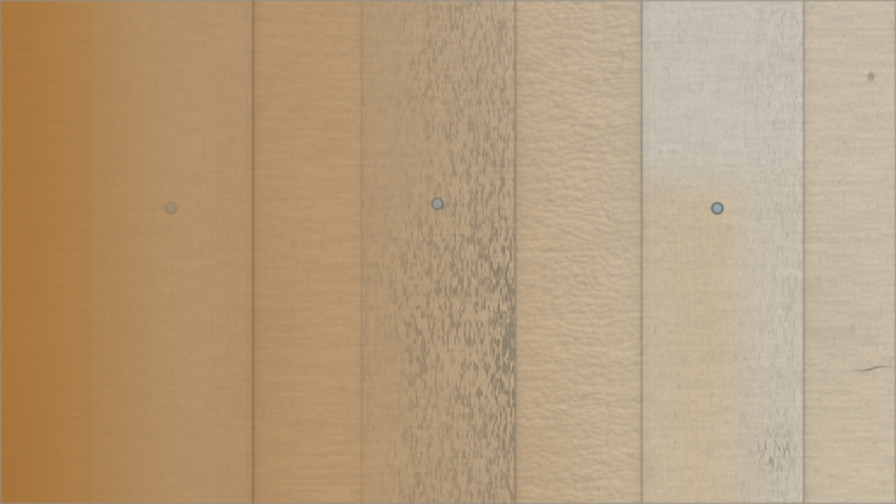
This texture is drawn by a Shadertoy shader. Its source:

```glsl
// Weathered timber cladding: three raised boards over four recessed ones, one nail each.
// Amber fades to pale wood across the canvas; stretched noise gives fibres and stains,
// and embossed cellular noise gives the rough saw ripples of the recessed boards.
#define AMBER vec3(0.650, 0.465, 0.245)
#define TAN vec3(0.700, 0.570, 0.415)
#define PALE vec3(0.772, 0.735, 0.665)
#define COOL vec3(0.770, 0.750, 0.705)
#define WARM vec3(0.785, 0.695, 0.570)
#define STAIN vec3(0.450, 0.420, 0.355)
#define STEEL vec3(0.560, 0.640, 0.680)
#define PITCH 0.3073
#define HALF_WIDTH 0.0875
#define NAIL_RADIUS 0.0060
#define RIPPLE 0.060
#define FIBRE 0.032

float hash(vec2 p) {
    vec3 a = fract(p.xyx * vec3(0.1031, 0.1030, 0.0973));
    a += dot(a, a.yzx + 33.33);
    return fract((a.x + a.y) * a.z);
}

float noise(vec2 p) {
    vec2 i = floor(p), f = fract(p);
    f = f * f * (3.0 - 2.0 * f);
    return mix(mix(hash(i), hash(i + vec2(1, 0)), f.x),
               mix(hash(i + vec2(0, 1)), hash(i + vec2(1, 1)), f.x), f.y);
}

// Distance to the nearest scattered cell point
float cellular(vec2 p) {
    vec2 cell = floor(p);
    float nearest = 2.0;
    for (int y = -1; y <= 1; y++)
        for (int x = -1; x <= 1; x++) {
            vec2 c = cell + vec2(x, y);
            nearest = min(nearest, length(c + vec2(hash(c), hash(c + 57.0)) - p));
        }
    return nearest;
}

float bump(float x, float width) {
    return exp(-x * x / (width * width));
}

void mainImage(out vec4 fragColor, in vec2 fragCoord) {
    vec2 uv = fragCoord / iResolution.xy;
    vec2 p = uv * vec2(1.0, 0.5625);
    float px = 1.0 / iResolution.x;

    // Nearest raised board: signed edge distance, number and centre
    float edge = 1.0, board = 0.0, centre = 0.0;
    for (int i = 0; i < 3; i++) {
        float sway = i == 1 ? -1.0 : 1.0;
        float c = 0.187 + PITCH * float(i) + 0.005 * sway;
        float d = abs(p.x - c) - HALF_WIDTH - 0.0023 * sway;
        if (d < edge) { edge = d; board = float(i); centre = c; }
    }
    float raised = smoothstep(px, -px, edge);
    float side = sign(p.x - centre);
    float middle = raised * step(0.5, board) * step(board, 1.5);
    float last = raised * step(1.5, board);
    float clarity = smoothstep(-0.1, 0.6, p.x);

    // Base colour, with slow drift in tone
    vec3 col = mix(AMBER, TAN, smoothstep(-0.02, 0.23, p.x));
    col = mix(col, PALE, smoothstep(0.20, 0.92, p.x));
    col *= mix(vec3(1.005, 0.99, 0.97), vec3(1.0), raised);
    col *= mix(vec3(1.0), vec3(0.975, 0.970, 0.965), middle);
    col *= 1.0 + 0.025 * (noise(p * vec2(14, 5)) - 0.5);
    col *= mix(vec3(0.995, 0.985, 0.965), vec3(1.0, 1.005, 1.015), uv.y);

    // Sun-bleached head and warm core of the last raised board
    float bleach = smoothstep(0.34, 0.42, p.y + 0.03 * noise(p * 25.0));
    col = mix(col, WARM, last * (1.0 - bleach) * 0.55 * bump(p.x - 0.78, 0.05));
    col = mix(col, COOL, last * max(0.75 * bleach, 0.4 * smoothstep(0.80, 0.87, p.x)));

    // Upright fibres on raised boards, saw marks and ripples on recessed ones
    float fibres = 0.5 * noise(p * vec2(330, 60)) + 0.5 * noise(p * vec2(500, 200)) - 0.5;
    float saw = noise(p * vec2(32, 270)) - 0.5;
    vec2 r = p * vec2(85, 155) + 0.8 * noise(p * 60.0);
    float relief = cellular(r + vec2(0.1, 0.3)) - cellular(r);
    float rough = mix(0.25, 1.0, bump(p.x - 0.645, 0.08));
    float grain = mix(RIPPLE * 1.5 * rough * relief + 0.040 * saw,
                      FIBRE * fibres + 0.028 * saw, raised);
    grain += 0.03 * (noise(p * 420.0) - 0.5);
    col *= 1.0 + grain * mix(0.4, 1.25, clarity);

    // Mildew flecks: the middle board's right half and a patch low on the last
    float fleck = 0.55 * noise(p * vec2(370, 105)) + 0.45 * noise(p * vec2(510, 210));
    float reach = smoothstep(0.41, 0.55, p.x + 0.06 * noise(p * vec2(30, 8)));
    float density = middle * reach * (0.55 + 0.25 * bump(p.y - 0.2, 0.15));
    density += 0.45 * middle * bump(p.x - 0.565, 0.022) * bump(p.y - 0.17, 0.14);
    density += last * (0.9 * bump(length(p - vec2(0.86, 0.061)), 0.018)
                     + 0.20 * smoothstep(0.81, 0.88, p.x));
    float mildew = smoothstep(0.40, 0.90, fleck + 0.10 * density) * density;
    col = mix(col, STAIN, min(0.62 * mildew, 0.6));

    // Sparse dark pores
    float pore = smoothstep(0.8, 0.95, noise(p * vec2(190, 130)));
    col *= 1.0 - 0.035 * pore * clarity;

    // Board seams, cast shadows and worn bevels
    float depth = mix(0.15, 1.0, smoothstep(0.1, 0.3, p.x));
    depth *= side < 0.0 && board < 1.5 ? 0.45 : 1.0;
    col *= 1.0 - 0.12 * depth * bump(edge - 0.0005, 0.0016);
    col *= 1.0 - 0.075 * depth * (1.0 - raised) * exp(-max(edge, 0.0) * 170.0);
    float bevel = raised * smoothstep(-0.009, -0.007, edge);
    col *= 1.0 + 0.018 * bevel * side * (board < 0.5 ? -1.0 : 1.0) * depth;

    // Knot and split on the far right recessed board
    float knot = length((p - vec2(0.972, 0.477)) * vec2(1.0, 0.8));
    vec2 s = p - vec2(0.973, 0.151);
    float split = bump(s.x, 0.018) * bump(s.y - 0.12 * s.x - 0.001 * sin(s.x * 190.0), 0.0016);
    col = mix(col, STAIN, 0.4 * smoothstep(0.006, 0.002, knot) + 0.6 * split);

    // Nail heads, duller towards the amber side
    vec2 n = p - vec2(centre - 0.001, board == 1.0 ? 0.335 : 0.330);
    n.x += board == 2.0 ? 0.005 : 0.0;
    float nail = length(n) - NAIL_RADIUS;
    float shine = 0.2 + 0.35 * board;
    vec3 steel = mix(col * 0.93, STEEL, shine) * (1.0 + 6.0 * n.y);
    col = mix(col, steel, smoothstep(px, -px, nail));
    col *= 1.0 - 0.35 * shine * bump(nail, 0.0014);

    // Thin grey rim
    vec2 rim = min(p, vec2(1.0, 0.5625) - p);
    col = mix(col, vec3(0.58, 0.56, 0.52), 0.6 * smoothstep(0.0025, 0.001, min(rim.x, rim.y)));
    fragColor = vec4(col, 1.0);
}
```
